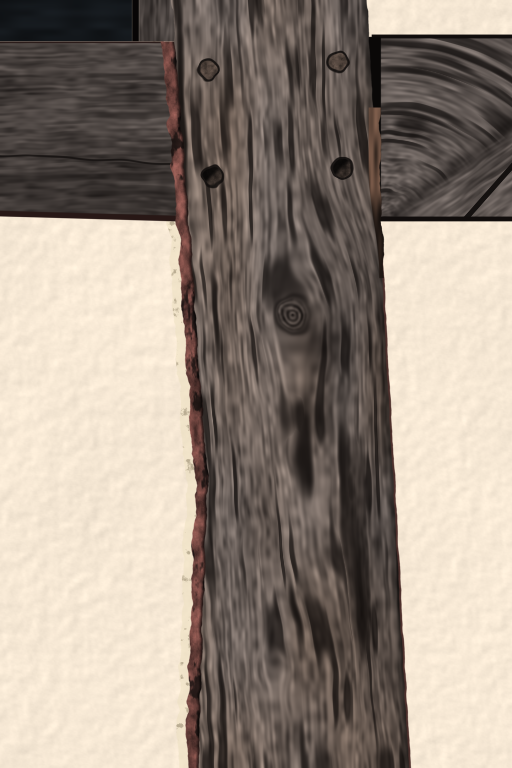
Give the GLSL for this texture, as a WebGL 1 fragment shader.

```glsl
precision highp float;
// Weathered timber post and cross beams set in sunlit cream plaster.
uniform vec2 u_resolution;

// Lengths are fractions of canvas height; y runs downward.
const vec3 PLASTER = vec3(0.968, 0.912, 0.835);
const vec3 DARK = vec3(0.065, 0.052, 0.048);
const vec3 LIGHT = vec3(0.64, 0.59, 0.565);
const vec3 RED = vec3(0.47, 0.29, 0.265);
const vec3 WINDOW = vec3(0.075, 0.09, 0.105);
const vec2 KNOT = vec2(0.381, 0.41);
const vec2 LOW_KNOT = vec2(0.358, 0.862);
const float BEAM_TOP = 0.054;
const float STRIP = 0.016;
const float PEG = 0.0145;

float hash(vec2 p) {
  return fract(sin(dot(p, vec2(127.1, 311.7))) * 43758.5);
}

float noise(vec2 p) {
  vec2 i = floor(p), f = fract(p);
  f = f * f * (3.0 - 2.0 * f);
  return mix(mix(hash(i), hash(i + vec2(1, 0)), f.x),
             mix(hash(i + vec2(0, 1)), hash(i + 1.0), f.x), f.y);
}

float fbm(vec2 p) {
  float sum = 0.0, amp = 0.5;
  for (int i = 0; i < 4; i++) {
    sum += amp * noise(p);
    p = p * 2.03 + 17.1;
    amp *= 0.5;
  }
  return sum;
}

float below(float v, float edge) {
  float aa = 0.8 / u_resolution.y;
  return 1.0 - smoothstep(edge - aa, edge + aa, v);
}

float within(float v, float lo, float hi) { return below(v, hi) * below(-v, -lo); }

float bell(float v, float width) { return exp(-v * v / (width * width)); }

// Wood tone: g.x crosses the fibres, g.y follows them.
float grain(vec2 g, float cracking) {
  g += 7.0;
  g.x += 0.01 * noise(g * vec2(22, 7)) + 0.003 * noise(g * vec2(70, 32));
  float tone = 0.16 + 0.36 * noise(g * vec2(330, 24))
    + 0.24 * noise(g * vec2(95, 6)) + 0.26 * noise(g * vec2(230, 75));
  float crack = 1.0 - smoothstep(0.16, 0.42, noise(g * vec2(165, 11) + 31.0));
  float split = 1.0 - smoothstep(0.05, 0.22, noise(g * vec2(75, 5) + 63.0));
  return tone * (1.0 - cracking * max(0.75 * crack, 0.9 * split));
}

vec3 wood(float tone) { return mix(DARK, LIGHT, clamp(tone, 0.0, 1.0)); }

// Sideways shift of fibres parting around a knot.
float part(vec2 d, float radius) {
  float r2 = radius * radius;
  d.y *= 0.6;
  return -d.x * r2 / (dot(d, d) + r2);
}

void main() {
  vec2 p = vec2(gl_FragCoord.x, u_resolution.y - gl_FragCoord.y) / u_resolution.y;
  float ragged = fbm(vec2(p.y * 55.0, 3.0)) - 0.47;
  float left = 0.224 + 0.075 * p.y - 0.11 * max(p.y - 0.62, 0.0) + 0.006 * ragged;
  float right = 0.478 + 0.054 * p.y + 0.003 * ragged;
  float strip = left - STRIP + 0.009 * (fbm(vec2(p.y * 42.0, 9.0)) - 0.47);

  // Plaster lit from the upper left
  float relief = fbm(p * 75.0) - fbm(p * 75.0 + 0.38);
  vec3 col = PLASTER * (1.0 + 0.11 * relief + 0.04 * (fbm(p * 9.0) - 0.47));
  vec3 rim = vec3(0.93, 0.88, 0.76) - 0.35 * smoothstep(0.58, 0.75, fbm(p * 110.0));
  col = mix(col, rim, 0.6 * within(p.x, strip - 0.012, strip));

  // Window and short stud
  float top = below(p.y, BEAM_TOP);
  col = mix(col, WINDOW * (0.75 + 0.5 * noise(p * vec2(30, 120))), top * below(p.x, 0.172));
  col = mix(col, DARK * 0.4, top * within(p.x, 0.172, 0.181));
  col = mix(col, wood(grain(p, 0.5) * 0.7), top * within(p.x, 0.181, 0.235));

  // Left beam with its long seam
  float base = 0.277 + 0.03 * p.x + 0.003 * ragged;
  float tone = grain(p.yx, 0.3) * 0.66 + 0.14 * (fbm(p * vec2(9, 25)) - 0.47);
  tone *= 1.0 - 0.22 * smoothstep(0.2, 0.23, p.y);
  float seam = abs(p.y - 0.2 - 0.05 * p.x - 0.004 * noise(p * 25.0));
  tone *= 1.0 - 0.8 * below(seam, 0.0013);
  float side = below(p.x, strip + 0.004);
  col = mix(col, RED * 0.33, side * within(p.y, BEAM_TOP, base + 0.005));
  col = mix(col, wood(tone), side * within(p.y, BEAM_TOP + 0.002, base - 0.003));

  // Right beam: curved rings meeting a diagonal fan
  vec2 d = p - vec2(0.5, 0.285);
  float rings = grain(vec2(length(d * vec2(0.85, 1)), 0.16 * atan(-d.y, d.x + 0.02)), 0.85);
  float fan = grain(vec2(dot(d, vec2(0.58, 0.81)), dot(d, vec2(0.81, -0.58))), 0.4);
  float seamDist = d.y + 0.76 * d.x - 0.005;
  tone = 0.91 * mix(rings, fan, smoothstep(-0.007, 0.017, seamDist));
  tone *= 1.0 - 0.45 * bell(seamDist, 0.014);
  tone *= 1.0 - 0.95 * below(abs(d.y + 1.13 * d.x - 0.12), 0.005);
  side = below(-p.x, -0.484);
  col = mix(col, DARK, side * within(p.y, 0.045, 0.289 + 0.004 * ragged));
  col = mix(col, wood(tone), side * within(p.y, 0.05, 0.282));
  col = mix(col, DARK * 0.6, within(p.x, 0.475, 0.496) * within(p.y, 0.048, 0.28));

  // Flaking red paint, shaded beside the post
  vec3 paint = RED * (0.35 + 1.25 * fbm(p * vec2(110, 75)));
  paint = mix(paint, DARK, 0.8 * smoothstep(0.53, 0.68, fbm(p * vec2(85, 38) + 40.0)));
  paint *= 1.0 - 0.65 * smoothstep(left - 0.005, left, p.x);
  col = mix(col, paint, within(p.x, strip, left + 0.002) * below(-p.y, -BEAM_TOP));
  col = mix(col, RED * 0.65, within(p.x, right - 0.002, right + 0.0025) * below(-p.y, -0.29));

  // Post: fibres lean, sweep right and part around knots
  vec2 k = p - KNOT;
  float across = p.x - 0.062 * p.y + part(k, 0.026) + part(p - LOW_KNOT, 0.013);
  across -= 0.028 * smoothstep(0.2, 0.39, p.y) * smoothstep(0.36, 0.46, p.x);
  tone = grain(vec2(across, p.y), 0.95) * (1.07 - 0.21 * smoothstep(0.36, 0.52, p.x));
  float knotR = length(k) + 0.008 * (noise(p * 60.0) - 0.5);
  float knotTone = 0.12 + 0.16 * sin(knotR * 900.0) + 0.3 * noise(p * 190.0);
  tone = mix(tone, knotTone, 0.85 - 0.85 * smoothstep(0.015, 0.023, knotR));
  tone *= 1.0 - 0.55 * bell(knotR - 0.023, 0.004);
  tone *= 1.0 - 0.5 * bell(length(p - vec2(0.415, 0.445)), 0.038);
  tone *= 1.0 - 0.5 * bell(length(p - LOW_KNOT), 0.01);
  vec3 post = wood(tone) * mix(vec3(1), vec3(1.04, 0.98, 0.92), noise(p * vec2(20, 6)));
  post *= 1.0 - 0.45 * smoothstep(right - 0.012, right, p.x);
  col = mix(col, post, within(p.x, left, right));

  // Four wooden pegs, the lower pair in shadow
  for (int i = 0; i < 4; i++) {
    float b = floor(float(i) / 2.0), a = float(i) - 2.0 * b;
    vec2 q = p - vec2(0.271 + 0.169 * a + 0.006 * b, 0.091 - 0.01 * a + 0.138 * b);
    float r = length(q) + 0.004 * (noise(p * 110.0) - 0.5);
    vec3 face = vec3(0.37, 0.31, 0.275) * (0.35 + 1.1 * fbm(p * 160.0));
    face *= 1.0 - b * (0.35 + 0.5 * smoothstep(-0.006, 0.006, -q.x - q.y));
    col = mix(col, DARK, 0.9 * below(r, PEG));
    col = mix(col, face, below(r, PEG - 0.003));
  }

  // Brown splinter on the right edge
  float low = smoothstep(0.22, 0.36, p.y);
  float chip = within(p.x, 0.48 + 0.014 * low, 0.495 + 0.006 * ragged + 0.004 * low);
  vec3 bark = vec3(0.39, 0.29, 0.235) * (0.4 + noise(p * vec2(190, 25)));
  bark *= 1.0 - 0.65 * smoothstep(0.24, 0.29, p.y);
  col = mix(col, bark, chip * within(p.y, 0.14, 0.362));

  gl_FragColor = vec4(col, 1.0);
}
```
